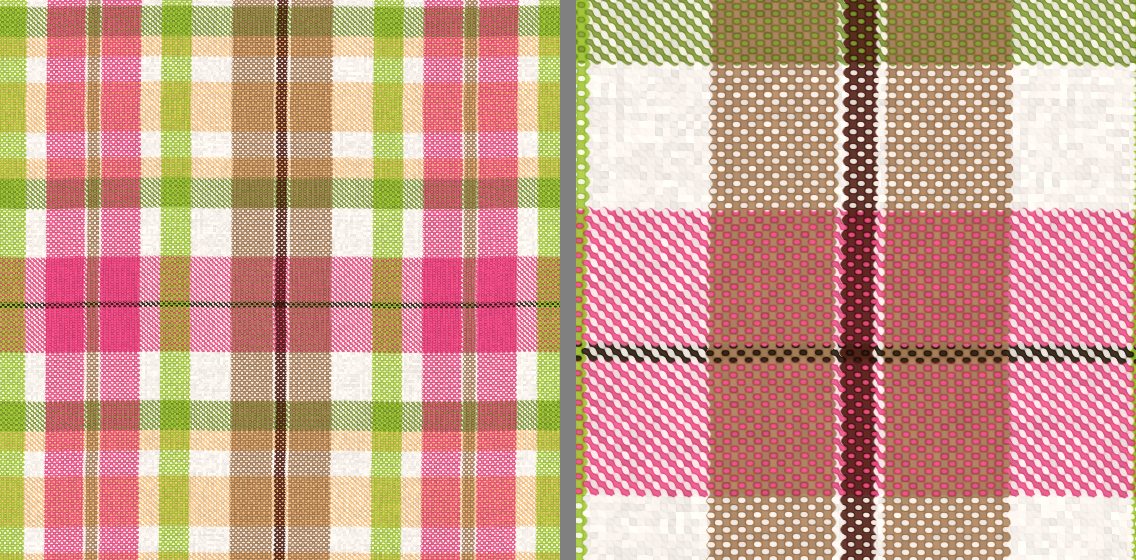
Left, the full canvas; right, a detail of the centre.
Reproduce this texture procedurally as a WebGL 1 fragment shader.

```glsl
precision highp float;
uniform vec2 u_resolution;

// Layout, in canvas heights
const vec2 CENTER = vec2(0.502, 0.4564);      // mirror axes of the plaid
const vec2 HALF_REPEAT = vec2(0.3366, 0.3522);
const vec2 THREADS = vec2(216.0, 228.0);      // threads per canvas
const float SLANT = 0.005;                    // lean of the warp
const float WOBBLE = 0.0012;                  // uneven stripe edges
const float RAGGED = 0.0011;                  // bulge of each float at an edge

// Weave
const float WARP_BIAS = 0.2;                  // how far the warp dominates
const float DARK_BIAS = 0.15;                 // extra cover of the dark warp
const float PLAIN = 0.52;                     // diagonal share on coloured warp
const float TWILL = 0.7;                      // diagonal share on pale warp
const float FLOAT_LENGTH = 0.2;               // stretch of the floats
const float BLEED = 0.09;                     // hidden yarn showing through
const float GAP_DEPTH = 0.5;                  // darkening between threads
const float SLUB = 0.03;                      // brightness change per thread
const float SPECKLE = 0.07;                   // brightness change per crossing

// Yarn colours
const vec3 WHITE = vec3(0.985, 0.965, 0.945);
const vec3 PINK = vec3(0.91, 0.34, 0.55);
const vec3 LIME = vec3(0.66, 0.80, 0.25);
const vec3 OLIVE = vec3(0.53, 0.62, 0.24);
const vec3 TAN = vec3(0.67, 0.52, 0.38);
const vec3 PEACH = vec3(0.96, 0.77, 0.52);
const vec3 BROWN = vec3(0.33, 0.14, 0.10);
const vec3 BLACK = vec3(0.18, 0.12, 0.06);

const float PI = 3.14159265;

// Distance to the nearest mirror axis of a repeating stripe set
float fold(float x, float halfRepeat) {
  return abs(mod(x + halfRepeat, 2.0 * halfRepeat) - halfRepeat);
}

// Switch to the next yarn beyond an edge
vec3 after(vec3 yarn, vec3 next, float edge, float d, float blur) {
  return mix(yarn, next, smoothstep(edge - blur, edge + blur, d));
}

// Vertical stripes, from the brown axis to the narrow tan axis
vec3 warpYarn(float d, float blur) {
  vec3 c = after(BROWN, WHITE, 0.0098, d, blur);
  c = after(c, TAN, 0.0145, d, blur);
  c = after(c, WHITE, 0.0895, d, blur);
  c = after(c, LIME, 0.1625, d, blur);
  c = after(c, WHITE, 0.2160, d, blur);
  c = after(c, PINK, 0.2525, d, blur);
  c = after(c, WHITE, 0.3222, d, blur);
  return after(c, TAN, 0.3258, d, blur);
}

// Horizontal stripes, from the dark line to the wide peach axis
vec3 weftYarn(float d, float blur) {
  vec3 c = after(BLACK, PINK, 0.0048, d, blur);
  c = after(c, WHITE, 0.0850, d, blur);
  c = after(c, OLIVE, 0.1720, d, blur);
  c = after(c, PEACH, 0.2255, d, blur);
  c = after(c, WHITE, 0.2615, d, blur);
  return after(c, PEACH, 0.3075, d, blur);
}

// Layered sines, about -1 to 1
float waves(float t) {
  return 0.5 * sin(t) + 0.3 * sin(2.3 * t + 1.7) + 0.2 * sin(5.1 * t + 0.6);
}

float hash(vec2 cell) {
  return fract(sin(dot(cell, vec2(12.99, 78.23))) * 4375.85);
}

void main() {
  vec2 uv = gl_FragCoord.xy / u_resolution.y;
  float pixel = 1.0 / u_resolution.y;

  // Hand of the cloth: leaning warp and gently bowed threads
  vec2 p = uv - CENTER;
  p.x -= SLANT * p.y;
  p += WOBBLE * vec2(waves(uv.y * 17.0), 1.6 * waves(uv.x * 8.0 + 2.0));
  vec2 phase = p * THREADS * PI;

  // Yarn colours of the two crossing threads
  float blur = 0.6 * pixel + 0.0004;
  vec2 edge = p + RAGGED * cos(phase.yx);
  vec3 warp = warpYarn(fold(edge.x, HALF_REPEAT.x), blur);
  vec3 weft = weftYarn(fold(edge.y, HALF_REPEAT.y), blur);
  float pale = smoothstep(0.5, 0.9, warp.b);
  float dark = 1.0 - smoothstep(0.35, 0.6, warp.r);

  // Slubs vary the brightness from thread to thread
  vec2 thread = floor(p * THREADS + 0.5);
  warp *= 1.0 + SLUB * waves(thread.x * 2.7 + 0.4 * sin(uv.y * 23.0));
  weft *= 1.0 + SLUB * waves(thread.y * 3.1 + 0.4 * sin(uv.x * 19.0));

  // Positive height puts the warp on top
  float diagonal = mix(PLAIN, TWILL, pale);
  float height = mix(cos(phase.x - phase.y), cos(phase.x + phase.y), diagonal);
  // Pale warp floats run upright, weft floats between coloured warp lie flat
  height += FLOAT_LENGTH * mix(-cos(2.0 * phase.y), cos(2.0 * phase.x), pale);
  height += mix(WARP_BIAS, 0.0, pale) + DARK_BIAS * dark;
  height += 0.08 * waves(uv.x * 11.0 + uv.y * 7.0);
  float soft = clamp(1.1 * PI * THREADS.y * pixel, 0.4, 0.8);
  float cover = smoothstep(-soft, soft, height * 1.5);
  vec3 cloth = mix(weft, warp, mix(BLEED, 1.0 - BLEED, cover));

  // Shaded gaps leave pale yarn nearly untouched
  float gap = 1.0 - smoothstep(0.0, 0.75, abs(height));
  cloth *= 1.0 + SPECKLE * (hash(thread) - 0.6);
  cloth = pow(clamp(cloth, 0.0, 1.0), vec3(1.0 + GAP_DEPTH * gap));
  gl_FragColor = vec4(cloth, 1.0);
}
```
